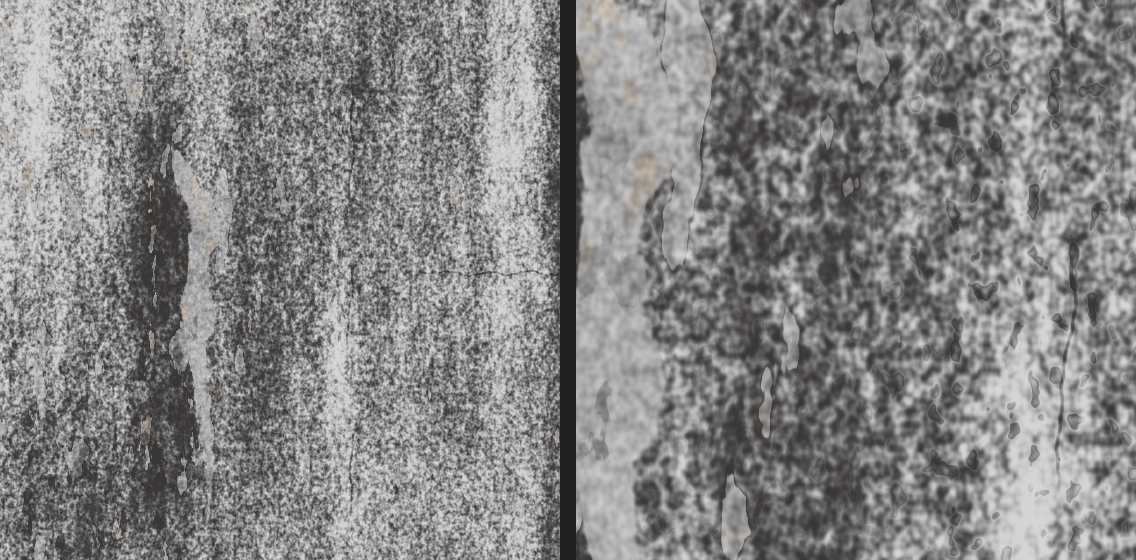
Left, the full canvas; right, a detail of the centre.
Give the GLSL for this texture, as a Shadertoy shader.

```glsl
// Weathered plaster wall: soot stains and rain streaks over pale paint.
// Broad soft tones are warped and streaked with gradient noise, then broken
// up by fine grain, dark specks, ragged peeled flakes and hairline cracks.

const vec3 SOOT = vec3(0.225, 0.216, 0.213);
const vec3 PAINT = vec3(0.835, 0.835, 0.838);
const vec3 OCHRE = vec3(1.05, 0.99, 0.92);
const float BASE_TONE = 0.60;
const float GRAIN = 0.44;
const float STREAKS = 0.17;
const float BLOTCHES = 0.13;
const float MOTTLE = 0.19;
const vec2 COARSE_GRAIN = vec2(125.0, 100.0);
const vec2 FINE_GRAIN = vec2(235.0, 205.0);
const float CRACK_WIDTH = 0.0011;

float hash(vec2 p) {
    vec3 q = fract(p.xyx * vec3(0.1031, 0.1030, 0.0973));
    q += dot(q, q.yzx + 33.33);
    return fract((q.x + q.y) * q.z);
}

float cornerSlope(vec2 cell, vec2 offset) {
    float angle = 6.2832 * hash(cell);
    return dot(vec2(cos(angle), sin(angle)), offset);
}

float gradientNoise(vec2 p) {
    vec2 i = floor(p), f = p - i;
    vec2 u = f * f * f * (f * (f * 6.0 - 15.0) + 10.0);
    vec2 e = vec2(1.0, 0.0);
    float low = mix(cornerSlope(i, f), cornerSlope(i + e, f - e), u.x);
    float high = mix(cornerSlope(i + e.yx, f - e.yx), cornerSlope(i + 1.0, f - 1.0), u.x);
    return mix(low, high, u.y);
}

float fbm(vec2 p) {
    float sum = 0.0, amp = 1.0;
    for (int i = 0; i < 5; i++) {
        sum += amp * gradientNoise(p);
        p = p * 2.03 + vec2(17.3, 9.1);
        amp *= 0.52;
    }
    return sum;
}

// Soft elliptical region of influence.
float region(vec2 p, vec2 center, vec2 radius) {
    vec2 q = (p - center) / radius;
    return exp(-dot(q, q));
}

// Large light and dark areas of the wall.
float wallTone(vec2 p) {
    float t = BASE_TONE;
    t += 0.19 * region(p, vec2(0.03, 0.82), vec2(0.17, 0.36));
    t += 0.12 * region(p, vec2(0.32, 0.97), vec2(0.14, 0.14));
    t += 0.20 * region(p, vec2(0.60, 0.38), vec2(0.045, 0.27));
    t += 0.19 * region(p, vec2(0.91, 0.72), vec2(0.055, 0.50));
    t += 0.16 * region(p, vec2(0.645, 0.08), vec2(0.022, 0.16));
    t -= 0.30 * region(p, vec2(0.28, 0.62), vec2(0.075, 0.17));
    t -= 0.20 * region(p, vec2(0.30, 0.28), vec2(0.045, 0.28));
    t -= 0.16 * region(p, vec2(0.49, 0.56), vec2(0.12, 0.30));
    t -= 0.13 * region(p, vec2(0.17, 0.13), vec2(0.22, 0.23));
    t -= 0.12 * region(p, vec2(0.28, 1.00), vec2(0.04, 0.16));
    t -= 0.10 * region(p, vec2(0.70, 0.92), vec2(0.09, 0.30));
    t -= 0.24 * region(p, vec2(1.01, 0.45), vec2(0.035, 0.75));
    return t;
}

float crackLine(float dist, float pixel) {
    float w = max(CRACK_WIDTH, 0.5 * pixel);
    return 1.0 - smoothstep(0.4 * w, w + pixel, abs(dist));
}

void mainImage(out vec4 fragColor, in vec2 fragCoord) {
    vec2 p = fragCoord / iResolution.xy;
    float pixel = 1.0 / iResolution.y;

    // Regions, streaks and blotches
    vec2 warp = vec2(fbm(p * vec2(17.0, 8.0) + 3.0), fbm(p * vec2(9.0, 6.0) + 41.0));
    vec2 q = p + warp * vec2(0.035, 0.08);
    float tone = wallTone(q);
    tone += STREAKS * fbm(p * vec2(24.0, 2.2) + 7.0);
    tone += BLOTCHES * fbm(p * vec2(9.0, 5.0) + 60.0);
    tone += MOTTLE * fbm(p * vec2(44.0, 28.0) + 23.0);

    // Peeled flakes, mostly on the left, with a shaded rim
    float leftSide = 1.0 - smoothstep(0.30, 0.50, p.x);
    float flake = fbm(p * vec2(19.0, 7.0) + 90.0) - mix(0.50, 0.29, leftSide);
    float peel = smoothstep(0.0, 0.035, flake);
    tone -= 0.10 * smoothstep(-0.09, 0.0, flake) * (1.0 - peel);

    // Long ragged tear of bare plaster beside the main stain
    float tearX = 0.362 - 0.10 * smoothstep(0.55, 0.85, p.y) + 0.012 * sin(11.0 * p.y);
    float tearWidth = 0.028 * smoothstep(0.77, 0.62, p.y) * smoothstep(0.02, 0.45, p.y);
    float tear = tearWidth - abs(p.x - tearX) + 0.022 * warp.x - 0.004;
    tear = smoothstep(0.0, 0.004, tear);
    float bare = max(peel * 0.75, tear);
    tone = mix(tone, 0.72 + 0.10 * warp.y, bare * 0.85);

    // Dark scabs toward the lower left
    float scabArea = leftSide * (1.0 - smoothstep(0.25, 0.65, p.y));
    float scab = fbm(p * vec2(30.0, 17.0) + 130.0);
    tone -= 0.20 * smoothstep(0.20, 0.29, scab) * mix(0.25, 1.0, scabArea);

    // Fine grain and specks; bare plaster and deep soot are smoother
    float grain = gradientNoise(p * COARSE_GRAIN) + 0.75 * gradientNoise(p * FINE_GRAIN + 50.0);
    float roughness = mix(1.0, 0.35, bare) * mix(0.5, 1.0, smoothstep(0.25, 0.48, tone));
    roughness *= mix(1.0, 0.6, smoothstep(0.70, 0.84, tone));
    tone += GRAIN * grain * roughness;
    float speck = gradientNoise(p * vec2(85.0, 58.0) + 12.0) + 0.35 * grain;
    float speckArea = 0.35 + 0.65 * region(q, vec2(0.60, 0.45), vec2(0.07, 0.38));
    tone -= 0.30 * smoothstep(0.27, 0.37, speck) * speckArea * (1.0 - bare);

    // Hairline cracks
    float wobble = 0.012 * fbm(vec2(p.y * 8.0, 2.5));
    float crack = crackLine(p.x - 0.625 - wobble, pixel) * smoothstep(-0.2, 0.15, warp.y);
    float level = 0.51 + 0.014 * fbm(vec2(p.x * 14.0, 6.5));
    crack = max(crack, crackLine(p.y - level, pixel) * smoothstep(0.70, 0.80, p.x));
    tone -= 0.26 * crack;

    // Colour, with faint ochre on the bare plaster
    vec3 color = mix(SOOT, PAINT, smoothstep(0.13, 0.97, tone));
    float rust = bare * smoothstep(0.15, 0.45, fbm(p * vec2(21.0, 15.0) + 170.0));
    color *= mix(vec3(1.0), OCHRE, rust);
    fragColor = vec4(color, 1.0);
}
```
